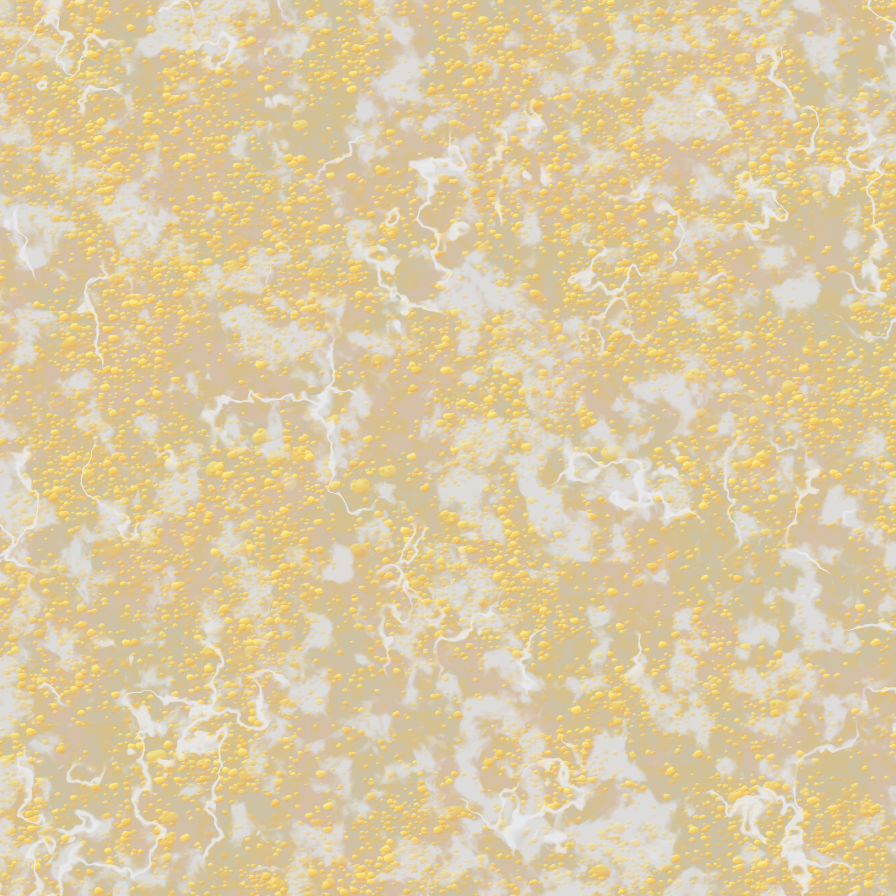
Write a Shadertoy shader that draws this texture.

```glsl
// Pale sandy crust strewn with clustered yellow grains, chalky film and branching white veins.

#define FINE_SCALE 165.0
#define MEDIUM_SCALE 105.0
#define COARSE_SCALE 56.0
#define GRAIN_SHARE 0.44
#define FILM_SCALE 42.0
#define VEIN_SCALE 15.0
#define VEIN_WIDTH 0.032

const vec3 PINK_SAND  = vec3(0.835, 0.750, 0.655);
const vec3 OLIVE_SAND = vec3(0.805, 0.760, 0.640);
const vec3 OCHRE      = vec3(0.845, 0.755, 0.540);
const vec3 CHALK      = vec3(0.875, 0.880, 0.895);
const vec3 VEIN_WHITE = vec3(0.920, 0.925, 0.940);
const vec3 ORANGE     = vec3(0.910, 0.710, 0.400);
const vec3 GOLD       = vec3(0.960, 0.820, 0.390);
const vec3 LEMON      = vec3(0.990, 0.930, 0.540);

// Integer hash: four random values per cell
vec4 hash4(vec2 cell, float seed) {
    uvec4 v = uvec4(ivec4(ivec2(cell), int(seed), 7));
    v = v * 1664525u + 1013904223u;
    v += v.yzxy * v.wxyz;
    v ^= v >> 16u;
    v += v.yzxy * v.wxyz;
    return vec4(v >> 8u) / 16777216.0;
}

float valueNoise(vec2 p, float seed) {
    vec2 i = floor(p), f = fract(p);
    f = f * f * (3.0 - 2.0 * f);
    float low  = mix(hash4(i, seed).x, hash4(i + vec2(1, 0), seed).x, f.x);
    float high = mix(hash4(i + vec2(0, 1), seed).x, hash4(i + vec2(1, 1), seed).x, f.x);
    return mix(low, high, f.y);
}

float fbm(vec2 p, float seed) {
    float sum = 0.0, amplitude = 0.533;
    for (int octave = 0; octave < 4; octave++) {
        sum += amplitude * valueNoise(p, seed + float(octave));
        p = mat2(1.6, 1.2, -1.2, 1.6) * p;
        amplitude *= 0.5;
    }
    return sum;
}

// Rounded grains lit from above; rgb is the colour, a the coverage
vec4 grainLayer(vec2 uv, float scale, float share, float seed) {
    vec2 p = uv * scale, cell = floor(p);
    float edge = 0.8 * scale / iResolution.y;
    vec4 result = vec4(GOLD, 0.0);
    float best = -1.0;
    for (int y = -1; y <= 1; y++)
    for (int x = -1; x <= 1; x++) {
        vec2 id = cell + vec2(x, y);
        vec4 rnd = hash4(id, seed);
        vec4 shape = hash4(id, seed + 50.0);
        float clump = smoothstep(0.32, 0.68, fbm(id / scale * 13.0, 30.0));
        if (rnd.x > share * (0.3 + 1.4 * clump)) continue;
        vec2 d = p - id - 0.15 - 0.7 * rnd.yz;
        d.y += 0.2 * (shape.x - 0.5) * d.x;
        float radius = mix(0.25, 0.56, rnd.w);
        float wobble = 0.1 * sin(3.0 * atan(d.y, d.x) + 6.28 * shape.y);
        float dist = length(d * vec2(0.88, 1.12)) - radius * (1.0 + wobble);
        float cover = 1.0 - smoothstep(-edge, edge, dist);
        if (cover > 0.0 && -dist > best) {
            best = -dist;
            float light = clamp(0.5 + 0.55 * (d.y - 0.4 * d.x) / radius + 0.4 * (shape.z - 0.5), 0.0, 1.0);
            vec3 tint = mix(ORANGE, GOLD, smoothstep(0.05, 0.5, light));
            tint = mix(tint, LEMON, smoothstep(0.5, 0.95, light));
            // Some grains lie half buried and stay dull
            float buried = step(0.68, shape.w);
            result = vec4(mix(tint, ORANGE, 0.6 * buried), cover * mix(0.95, 0.5, buried));
        }
    }
    return result;
}

void mainImage(out vec4 fragColor, in vec2 fragCoord) {
    vec2 uv = fragCoord / iResolution.y;
    vec2 warp = vec2(fbm(uv * 28.0, 60.0), fbm(uv * 28.0, 70.0)) - 0.5;

    // Sand ground with fine ochre mottling
    vec3 color = mix(OLIVE_SAND, PINK_SAND, smoothstep(0.38, 0.62, fbm(uv * 14.0, 1.0)));
    float mottle = smoothstep(0.46, 0.64, fbm(uv * 85.0, 10.0));
    color = mix(color, OCHRE, 0.8 * mottle);

    // Wispy chalk film, thicker in loose patches
    float patches = fbm(uv * 9.0 + 3.0, 20.0);
    float wisps = fbm((uv + 0.02 * warp) * FILM_SCALE, 40.0);
    float film = smoothstep(0.48, 0.70, wisps + 0.45 * (patches - 0.5));
    color = mix(color, CHALK, 0.85 * film);

    // Grains from small to large
    vec4 fine   = grainLayer(uv, FINE_SCALE, GRAIN_SHARE, 101.0);
    vec4 medium = grainLayer(uv, MEDIUM_SCALE, 0.5 * GRAIN_SHARE, 102.0);
    vec4 coarse = grainLayer(uv, COARSE_SCALE, 0.13 * GRAIN_SHARE, 103.0);
    float bare = 1.0 - 0.55 * film;
    color = mix(color, coarse.rgb, 0.75 * coarse.a * bare);
    color = mix(color, fine.rgb, 0.85 * fine.a * bare);
    color = mix(color, medium.rgb, medium.a * bare);

    // Thin jagged veins that surface in places
    float ridge = abs(fbm((uv + 0.03 * warp) * VEIN_SCALE, 80.0) - 0.5);
    float vein = 1.0 - smoothstep(0.15 * VEIN_WIDTH, VEIN_WIDTH, ridge);
    vein *= smoothstep(0.47, 0.62, fbm(uv * 11.0 + 5.0, 90.0));
    color = mix(color, VEIN_WHITE, 0.85 * vein);

    fragColor = vec4(color, 1.0);
}
```
